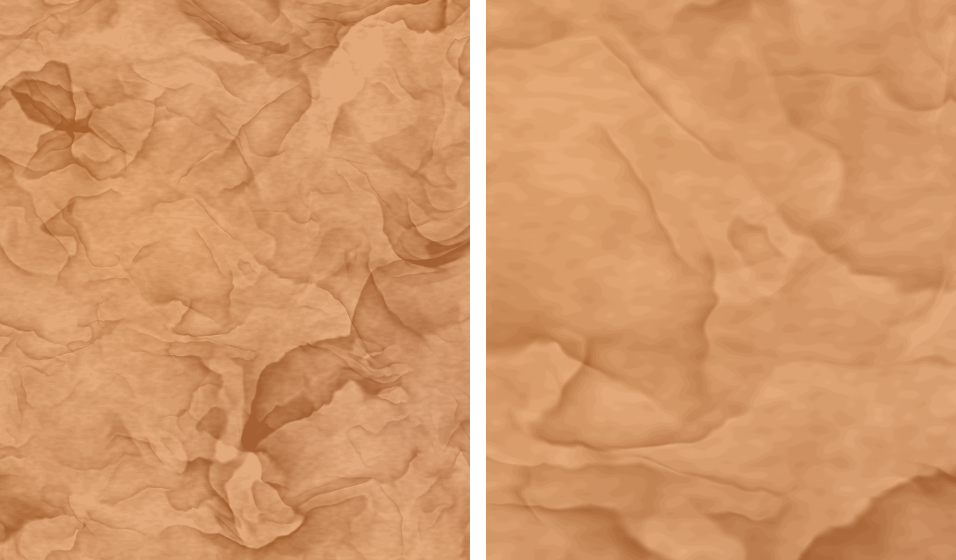
Left, the full canvas; right, a detail of the centre.
Give the GLSL for this texture, as a Shadertoy shader.

```glsl
vec2 randomDirection(vec2 cell) {
    float angle = 6.2832 * fract(sin(dot(cell, vec2(127.1, 311.7))) * 43758.5);
    return vec2(cos(angle), sin(angle));
}

float gradientNoise(vec2 p) {
    vec2 i = floor(p), f = p - i;
    vec2 u = f * f * f * (f * (f * 6.0 - 15.0) + 10.0);
    vec2 e = vec2(1.0, 0.0);
    float bottom = mix(dot(randomDirection(i), f),
                       dot(randomDirection(i + e), f - e), u.x);
    float top = mix(dot(randomDirection(i + e.yx), f - e.yx),
                    dot(randomDirection(i + 1.0), f - 1.0), u.x);
    return mix(bottom, top, u.y);
}

mat2 rotation(float a) {
    return mat2(cos(a), sin(a), -sin(a), cos(a));
}

// Signed noise wanders, so that fold lines turn ragged without scallops
vec2 raggedWarp(vec2 p) {
    float freq = 3.5;
    for (int i = 0; i < 4; i++) {
        vec2 q = p * freq;
        p += 0.3 / freq * vec2(gradientNoise(q + 11.3), abs(gradientNoise(q + 47.9)));
        freq *= 2.4;
    }
    return p;
}

// Tilted planes of a soft-edged Voronoi pattern
float facets(vec2 p) {
    vec2 base = floor(p);
    float tone = 0.0, total = 0.0;
    for (int y = -1; y <= 1; y++)
    for (int x = -1; x <= 1; x++) {
        vec2 cell = base + vec2(x, y);
        vec2 r = p - cell - 0.5 - 0.4 * randomDirection(cell + 7.0);
        float weight = exp(-45.0 * dot(r, r));
        tone += weight * dot(r, randomDirection(cell + 31.0));
        total += weight;
    }
    return tone / total;
}

// Shadows with one sharp side and one fading side, rimmed by a thin highlight
float creases(vec2 p) {
    float shade = 0.0, freq = 1.9;
    for (int i = 0; i < 7; i++) {
        float layer = float(i);
        vec2 q = rotation(0.75 * sin(layer * 2.4 + 0.3)) * p * vec2(1.0, 2.3) * freq + layer * 17.3;
        float h = gradientNoise(q);
        float presence = smoothstep(0.0, 0.35, gradientNoise(q * vec2(0.8, 0.5) + 63.7));
        float shadow = smoothstep(-0.004 * freq, 0.006 * freq, h) * exp(-9.0 * max(h, 0.0));
        float rim = smoothstep(0.0, -0.006 * freq, h) * exp(22.0 * min(h, 0.0));
        shade += presence * (shadow * (1.05 - 0.07 * layer) - 0.22 * rim);
        freq *= 1.35;
    }
    return shade;
}

void mainImage(out vec4 fragColor, in vec2 fragCoord) {
    vec2 p = fragCoord / iResolution.y;
    vec2 paper = raggedWarp(p + 3.7);

    // Broad undulation and folds
    float dark = 0.08 + 0.22 * gradientNoise(paper * 2.5) + 0.28 * gradientNoise(paper * 8.0);
    dark += creases(paper);
    float folded = smoothstep(-0.3, 0.3, gradientNoise(paper * 2.2 + 80.0));
    dark += folded * (0.22 * facets(rotation(0.2) * paper * vec2(4.5, 7.0))
                    + 0.3 * facets(rotation(-0.5) * paper * vec2(9.0, 14.0)));
    dark += 0.14 * smoothstep(0.66, 0.84, p.x);

    // Mottling and streaky fibres
    dark += 0.22 * gradientNoise(paper * vec2(20.0, 32.0));
    dark += 0.2 * gradientNoise(paper * vec2(42.0, 66.0) + 9.0);
    dark += 0.2 * gradientNoise(p * vec2(75.0, 140.0));

    // Flat tonal patches with narrow borders
    float level = dark * 8.0;
    float stepped = (floor(level) + smoothstep(0.3, 0.7, fract(level))) / 8.0;
    dark = clamp(mix(dark, stepped, 0.85), -0.12, 1.3);

    vec3 lightKraft = vec3(0.87, 0.64, 0.45);
    vec3 darkKraft = vec3(0.70, 0.44, 0.25);
    vec3 color = mix(lightKraft, darkKraft, dark);
    color += vec3(-0.01, 0.0, 0.03) * gradientNoise(p * 2.0 + 5.0);
    fragColor = vec4(color, 1.0);
}
```
